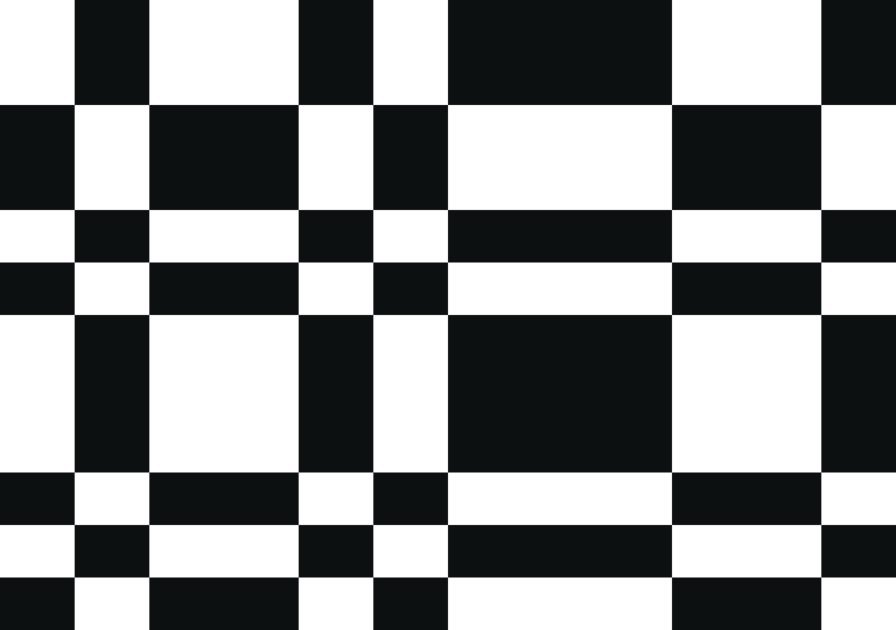
A WebGL 2 fragment shader for this pattern:

```glsl
#version 300 es
precision highp float;
// Irregular black and white checkerboard: bands of uneven width invert each other.

uniform vec2 u_resolution;
out vec4 fragColor;

const vec3 INK = vec3(0.05, 0.064, 0.064);
const vec3 PAPER = vec3(1.0);
const float GRID_UNITS = 12.0;   // units across and up the canvas
const float EDGE_PIXELS = 1.2;   // width of the smoothed edge

// Band widths in grid units: left to right, and bottom to top.
const int BANDS = 8;
const float COLUMN_WIDTHS[BANDS] = float[](1.0, 1.0, 2.0, 1.0, 1.0, 3.0, 2.0, 1.0);
const float ROW_HEIGHTS[BANDS] = float[](1.0, 1.0, 1.0, 3.0, 1.0, 1.0, 2.0, 2.0);

// Goes smoothly from +1 before an edge to -1 past it.
float flip(float position, float edge, float softness) {
    return clamp(2.0 * (edge - position) / softness, -1.0, 1.0);
}

// Alternating +1 / -1 bands; every inner edge flips the sign.
float bandSign(float position, float widths[BANDS], float softness) {
    float bandSignValue = 1.0;
    float edge = 0.0;
    for (int i = 0; i < BANDS - 1; i++) {
        edge += widths[i];
        bandSignValue *= flip(position, edge, softness);
    }
    return bandSignValue;
}

void main() {
    vec2 grid = gl_FragCoord.xy / u_resolution * GRID_UNITS;
    vec2 softness = EDGE_PIXELS * GRID_UNITS / u_resolution;

    // Cells are ink where the column and row signs agree.
    float checker = bandSign(grid.x, COLUMN_WIDTHS, softness.x)
                  * bandSign(grid.y, ROW_HEIGHTS, softness.y);

    fragColor = vec4(mix(PAPER, INK, 0.5 + 0.5 * checker), 1.0);
}
```
